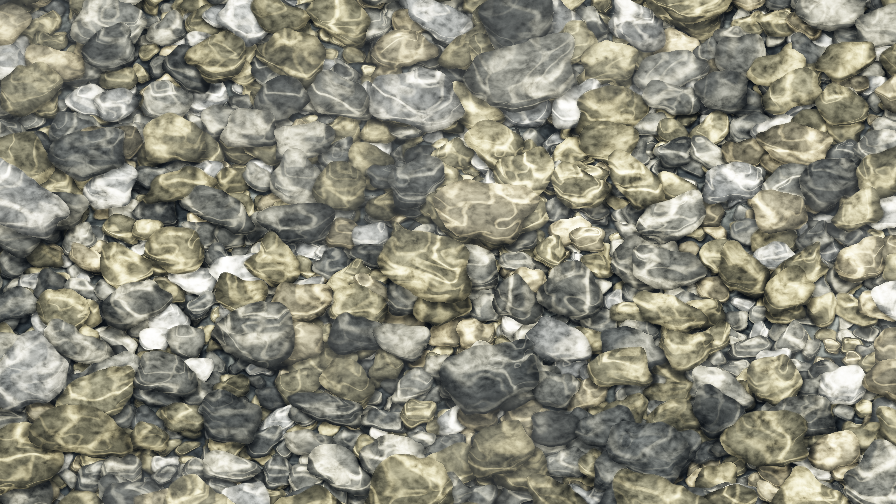
Reproduce this texture procedurally as a Shadertoy shader.

```glsl
// River pebbles under clear shallow water, crossed by bright rippling caustics.

float hash(vec2 p) {
    vec3 v = fract(p.xyx * 0.1031);
    v += dot(v, v.yzx + 33.33);
    return fract((v.x + v.y) * v.z);
}

float noise(vec2 p) {
    vec2 i = floor(p), f = fract(p);
    f = f * f * (3.0 - 2.0 * f);
    return mix(mix(hash(i), hash(i + vec2(1, 0)), f.x),
               mix(hash(i + vec2(0, 1)), hash(i + vec2(1, 1)), f.x), f.y);
}

float fbm(vec2 p) {
    float sum = 0.0, amp = 0.5;
    for (int i = 0; i < 4; i++) {
        sum += amp * noise(p);
        p = mat2(1.6, 1.2, -1.2, 1.6) * p + 7.3;
        amp *= 0.5;
    }
    return sum;
}

// Surface seen by the ray: rock colour, shading, caustic bend and grain offset
struct Surface { vec3 albedo; float shade; vec2 bend; float seed; };

vec3 rockColor(float pick, float tone) {
    vec3 c = vec3(0.49, 0.45, 0.32);                    // olive
    if (pick > 0.36) c = vec3(0.45, 0.44, 0.39);        // warm grey
    if (pick > 0.60) c = vec3(0.28, 0.28, 0.26);        // slate
    if (pick > 0.78) c = vec3(0.58, 0.52, 0.38);        // tan
    if (pick > 0.90) c = vec3(0.80, 0.79, 0.74);        // pale quartz
    return c * (0.75 + 0.5 * tone);
}

// Lay one jittered grid of stones over the surface
void layStones(inout Surface s, vec2 uv, float size, float density, float layer) {
    vec2 cellSize = size * vec2(1.25, 0.9);
    vec2 home = floor(uv / cellSize);
    for (int y = 1; y >= -1; y--)
    for (int x = -1; x <= 1; x++) {
        vec2 cell = home + vec2(x, y);
        vec2 key = cell + 61.7 * layer + 40.0;
        if (hash(key + 3.1) > density) continue;

        vec2 jitter = 0.6 * (vec2(hash(key + 11.3), hash(key + 23.9)) - 0.5);
        vec2 offset = uv - (cell + 0.5 + jitter) * cellSize;
        vec2 radius = size * vec2(0.54 + 0.26 * hash(key + 5.7), 0.36 + 0.18 * hash(key + 8.2));
        float turn = 1.4 * (hash(key + 17.4) - 0.5);
        float c = cos(turn), n = sin(turn);
        vec2 q = mat2(c, -n, n, c) * offset / radius;

        // Rounded, slightly boxy outline with an uneven rim
        float power = 2.0 + 1.6 * hash(key + 29.6);
        float angle = atan(q.y, q.x);
        float wobble = 1.0 + 0.08 * sin(2.0 * angle + 6.28 * hash(key + 31.2))
                           + 0.08 * sin(3.0 * angle + 6.28 * hash(key + 37.8))
                           + 0.04 * sin(5.0 * angle + 6.28 * hash(key + 41.5));
        vec2 a = abs(q) + 0.0001;
        float d = pow(pow(a.x, power) + pow(a.y, power), 1.0 / power) * wobble;

        // Tight contact shadow, heavier below the stone
        float drop = d + 0.12 * offset.y / radius.y;
        s.shade *= mix(0.36, 1.0, smoothstep(0.94, 1.19, drop));

        float edge = 0.8 / (iResolution.y * radius.y);
        float cover = 1.0 - smoothstep(1.0 - edge, 1.0 + edge, d);
        float dome = 1.0 - smoothstep(0.62, 1.03, d);
        float shade = mix(0.45, 1.0, dome) + 0.20 * offset.y / radius.y;

        s.albedo = mix(s.albedo, rockColor(hash(key + 53.4), hash(key + 59.8)), cover);
        s.shade = mix(s.shade, shade, cover);
        if (cover > 0.5) {
            s.bend = offset * 0.3 * d + vec2(0.5 * hash(key + 47.1), 0.025 * dome);
            s.seed = hash(key + 67.2);
        }
    }
}

// Folded light: x is the crisp bright band, y its wide glow
vec2 caustic(vec2 uv) {
    vec2 p = uv * vec2(10.0, 19.0);
    p += 1.1 * vec2(noise(p * 0.8 + 4.0), noise(p * 0.9 + 19.0));
    p += 0.25 * vec2(noise(p * 2.7 + 8.0), noise(p * 2.9 + 15.0));
    float broad = abs(2.0 * noise(p) - 1.0);
    float fine = abs(2.0 * noise(p * 2.1 + 31.0) - 1.0);
    return vec2(smoothstep(0.23, 0.04, broad) + 0.6 * smoothstep(0.26, 0.02, fine),
                exp(-3.0 * broad));
}

void mainImage(out vec4 fragColor, in vec2 fragCoord) {
    vec2 uv = fragCoord / iResolution.y;

    // Refraction by the rippled water surface
    vec2 bed = uv + 0.012 * (vec2(noise(uv * 17.0), noise(uv * 19.0 + 50.0)) - 0.5);
    bed += 0.007 * (vec2(noise(uv * 50.0), noise(uv * 54.0 + 9.0)) - 0.5);

    // Gravel first, then ever larger stones on top
    Surface s = Surface(vec3(0.25, 0.27, 0.27), 0.6, vec2(0), 0.0);
    layStones(s, bed, 0.036, 1.0, 1.0);
    layStones(s, bed + 0.013, 0.058, 0.85, 2.0);
    layStones(s, bed + 0.031, 0.088, 0.68, 3.0);
    layStones(s, bed + 0.057, 0.130, 0.28, 4.0);

    // Mineral grain and blotches
    vec2 grainUv = bed + 3.0 * s.seed;
    float blotch = fbm(grainUv * vec2(26.0, 38.0));
    float grain = fbm(grainUv * vec2(95.0, 125.0));
    vec3 rock = s.albedo * max(0.2, 1.0 + 0.9 * (blotch - 0.47) + 1.5 * (grain - 0.47));

    // Sunlight, stronger in drifting patches
    vec2 light = caustic(uv + s.bend);
    float patchy = 0.4 + 1.2 * noise(uv * vec2(4.0, 6.0) + 12.0);
    vec3 sun = vec3(1.04, 1.0, 0.87) * (1.25 * light.x + 0.8 * light.y) * patchy;
    vec3 color = rock * s.shade * (vec3(0.74, 0.77, 0.79) + sun);

    // Pale sky sheen on the water
    float sheen = smoothstep(0.5, 0.85, noise(uv * vec2(3.0, 7.0) + 27.0));
    color = mix(color, vec3(0.66, 0.65, 0.60), 0.14 * sheen) + vec3(0.012, 0.022, 0.035);

    fragColor = vec4(1.0 - exp(-1.6 * color), 1.0);
}
```
